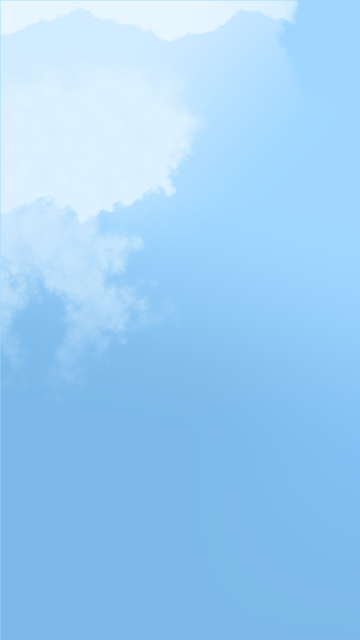
Give the GLSL for this texture, as a Shadertoy shader.

```glsl
const vec3 SKY_LOW = vec3(0.487, 0.727, 0.917);
const vec3 SKY_HIGH = vec3(0.630, 0.845, 1.0);
const vec3 RIGHT_GLOW = vec3(0.028, 0.034, 0.045);
const vec3 VEIL = vec3(0.820, 0.922, 1.0);
const vec3 CLOUD = vec3(0.862, 0.945, 1.0);
const vec3 CREST = vec3(0.905, 0.962, 1.0);
const vec3 WISP = vec3(0.800, 0.910, 0.990);
const float BILLOW_SCALE = 7.0;
const float EDGE_ROUGHNESS = 0.10;
const float WISP_ROUGHNESS = 0.17;
const float RIM_WIDTH = 0.004;
const int OCTAVES = 5;

vec2 hash2(vec2 cell) {
    vec3 h = fract(cell.xyx * vec3(0.1031, 0.1030, 0.0973));
    h += dot(h, h.yzx + 33.33);
    return fract((h.xx + h.yz) * h.zy);
}

// Distance to the nearest scattered cell point
float cellular(vec2 p) {
    vec2 cell = floor(p), local = fract(p);
    float nearest = 2.0;
    for (int j = -1; j <= 1; j++)
        for (int i = -1; i <= 1; i++) {
            vec2 offset = vec2(i, j);
            vec2 r = offset + hash2(cell + offset) - local;
            nearest = min(nearest, dot(r, r));
        }
    return sqrt(nearest);
}

// Layered cellular noise, centred near zero
float billows(vec2 p) {
    float sum = 0.0, amplitude = 0.55;
    for (int i = 0; i < OCTAVES; i++) {
        sum += amplitude * (cellular(p) - 0.45);
        p = mat2(1.6, 1.2, -1.2, 1.6) * p + 3.7;
        amplitude *= 0.56;
    }
    return sum;
}

float capsule(vec2 p, vec2 a, vec2 b, float radius) {
    vec2 ab = b - a;
    float t = clamp(dot(p - a, ab) / dot(ab, ab), 0.0, 1.0);
    return length(p - a - ab * t) - radius;
}

// Coverage of a shape whose edge fades over the given width
float cover(float d, float softness) {
    return 1.0 - smoothstep(-softness, softness, d);
}

vec3 skyColor(vec2 p) {
    float height = 1.0 - smoothstep(0.45, 1.15, p.y - 0.22 * (p.x - 0.3));
    float glow = smoothstep(0.5, 1.1, p.x) * (1.0 - smoothstep(1.1, 1.8, p.y));
    return mix(SKY_LOW, SKY_HIGH, height) + RIGHT_GLOW * glow * (1.0 - height);
}

float veilCover(vec2 p, float rough) {
    float fade = 1.0 - smoothstep(0.45, 1.25, p.x + 0.9 * p.y);
    float lower = 1.0 - smoothstep(0.52, 0.76, p.y + 0.15 * rough);
    float drop = max(p.y - 0.13, 0.0);
    float rightEdge = 0.785 + 3.5 * drop * drop;
    return fade * lower * cover(p.x - rightEdge + 0.09 * rough, 0.012 + 0.12 * drop);
}

float mainCloud(vec2 p) {
    float d = capsule(p, vec2(-0.05, 0.42), vec2(0.36, 0.36), 0.165);
    return min(d, capsule(p, vec2(0.25, 0.48), vec2(0.36, 0.42), 0.13));
}

float lowerWisps(vec2 p) {
    float d = capsule(p, vec2(0.06, 0.68), vec2(0.23, 0.70), 0.11);
    d = min(d, capsule(p, vec2(-0.02, 0.66), vec2(-0.02, 0.80), 0.07));
    d = min(d, capsule(p, vec2(0.24, 0.74), vec2(0.28, 0.83), 0.075));
    d = min(d, capsule(p, vec2(0.25, 0.86), vec2(0.17, 1.03), 0.035));
    return min(d, capsule(p, vec2(0.0, 0.94), vec2(0.03, 0.98), 0.03));
}

void mainImage(out vec4 fragColor, in vec2 fragCoord) {
    // Canvas widths, measured down from the top left
    vec2 p = vec2(fragCoord.x, iResolution.y - fragCoord.y) / iResolution.x;
    float rough = billows(p * BILLOW_SCALE);
    float fine = billows(p * BILLOW_SCALE * 2.3 + 11.0);

    // Sky and the broad haze
    vec3 color = skyColor(p);
    color = mix(color, VEIL, veilCover(p, rough + 0.3 * fine));

    // Torn wisps below the cloud, thinning downward
    float wisp = cover(lowerWisps(p) + WISP_ROUGHNESS * (rough + 0.4 * fine), 0.045);
    float thinning = mix(0.82, 0.22, smoothstep(0.72, 1.06, p.y));
    color = mix(color, WISP, wisp * thinning * clamp(0.9 - 0.7 * fine, 0.0, 1.0));
    float stray = capsule(p, vec2(0.36, 0.91), vec2(0.48, 0.865), 0.012);
    color = mix(color, WISP, 0.22 * cover(stray + 0.08 * fine, 0.03));

    // Bright body: soft above, crisp underneath
    float softness = mix(0.07, 0.011, smoothstep(0.25, 0.48, p.y));
    float body = cover(mainCloud(p) + EDGE_ROUGHNESS * (rough + 0.35 * fine), softness);
    color = mix(color, CLOUD - 0.025 * fine, 0.95 * body);

    // Scalloped crest along the top
    float crestEdge = 0.068 + 0.033 * cos(13.1 * p.x);
    float crest = cover(p.y - crestEdge + 0.06 * rough + 0.02 * fine, 0.007);
    crest *= cover(p.x - 0.81 + 0.05 * rough, 0.012);
    color = mix(color, CREST, crest * mix(1.0, 0.65, smoothstep(0.5, 0.8, p.x)));

    // Thin blue rim at the top and left
    float rim = 1.0 - smoothstep(0.0, RIM_WIDTH, min(p.x, p.y));
    color = mix(color, SKY_HIGH, 0.6 * rim);

    fragColor = vec4(color, 1.0);
}
```
